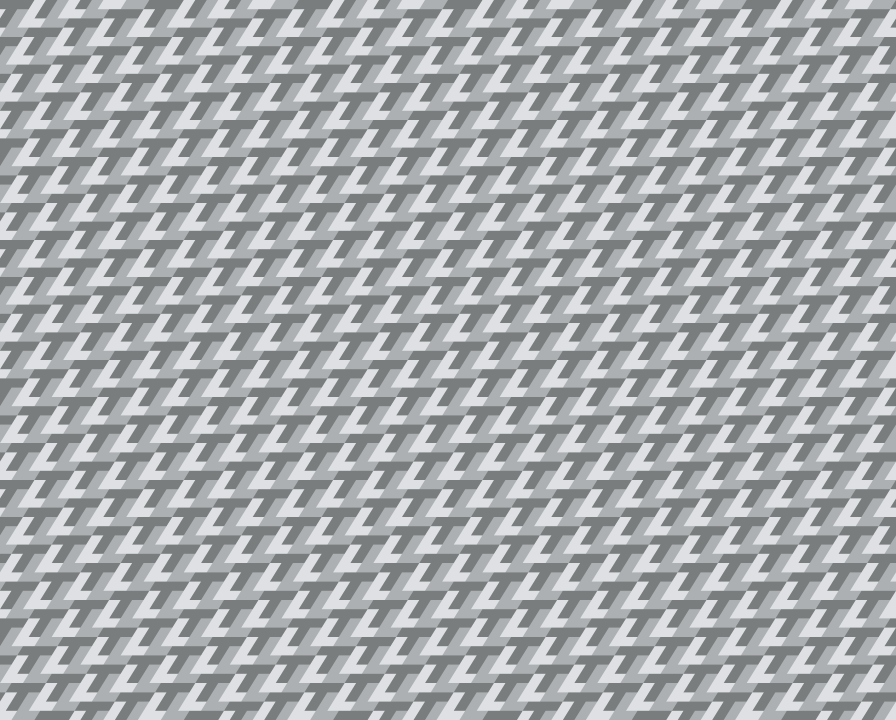
A Shadertoy shader for this pattern:

```glsl
const float REPEATS_X = 6.0;    // motif periods across
const int   PERIOD = 13;        // cells in one horizontal period
const float BANDS = 78.0;       // bands down; a multiple of 26 keeps the wrap exact
const float SLANT = 0.5;        // cells of lean per band
const int   BAND_STEP = 3;      // cells the motif shifts from one band to the next
const int   SAMPLES = 5;        // smoothing samples per axis

const vec3 DARK  = vec3(0.48, 0.49, 0.49);
const vec3 MID   = vec3(0.68, 0.69, 0.70);
const vec3 LIGHT = vec3(0.87, 0.88, 0.89);

// Colour of one slanted cell, from its place in the staggered sequence
vec3 cellColor(ivec2 cell) {
    int place = (cell.x + BAND_STEP * cell.y) % PERIOD;
    int column = place % BAND_STEP;
    if (place < 3) return DARK;                     // crossbar
    if (place == 12 || column == 2) return MID;     // rear angle: foot and stroke
    if (place == 10 || column == 0) return LIGHT;   // front angle: foot and stroke
    return DARK;                                    // stem under the crossbar
}

vec3 pattern(vec2 uv) {
    vec2 grid = vec2(uv.x, 1.0 - uv.y) * vec2(REPEATS_X * float(PERIOD), BANDS);
    grid.x += SLANT * grid.y;
    return cellColor(ivec2(floor(grid)));
}

void mainImage(out vec4 fragColor, in vec2 fragCoord) {
    // Average a sub-grid of samples to smooth the edges
    vec3 sum = vec3(0.0);
    for (int j = 0; j < SAMPLES; j++) {
        for (int i = 0; i < SAMPLES; i++) {
            vec2 offset = (vec2(i, j) + 0.5) / float(SAMPLES) - 0.5;
            sum += pattern((fragCoord + offset) / iResolution.xy);
        }
    }
    fragColor = vec4(sum / float(SAMPLES * SAMPLES), 1.0);
}
```
